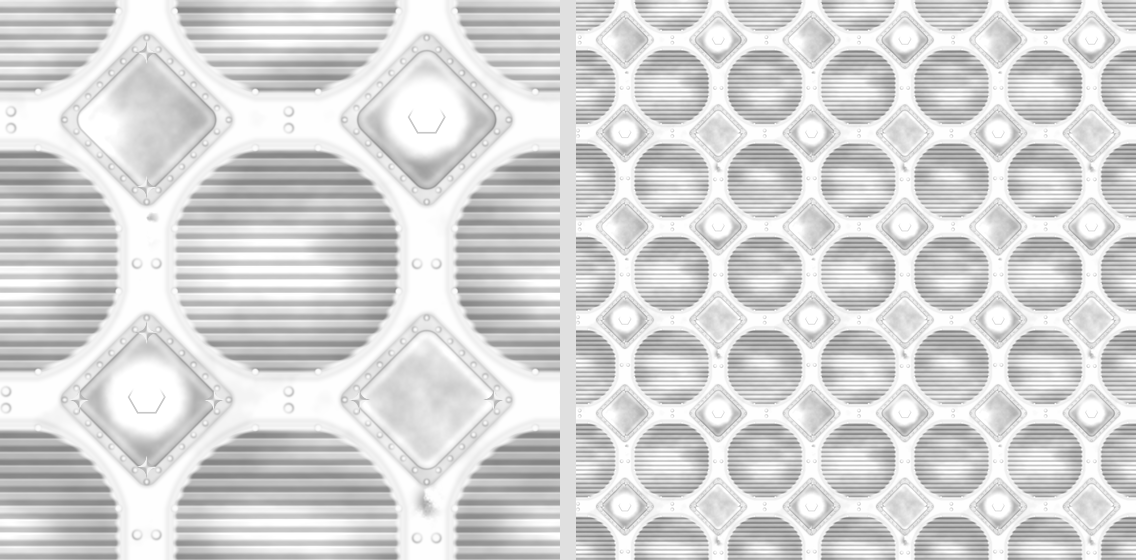
Left, the tile; right, the same tile 3 across and 3 down.
Write a three.js fragment shader that draws this pattern.

```glsl
// Pale riveted metal lattice with round corrugated grilles and diamond panels.
varying vec2 vUv;

const float REPEATS = 2.0;               // cells across and down
const vec2 GRILLE_OFFSET = vec2(0.024, 0.072);
const float GRILLE_RADIUS = 0.422;
const float GRILLE_FLAT = 0.408;         // straight top, bottom and sides
const float RIB_PITCH = 0.0481;
const float RIB_PHASE = 0.011;
const float FRAME_HALF = 0.229;          // diamond outer edge
const float PANEL_HALF = 0.190;          // diamond inner edge
const float RIVET_HALF = 0.207;          // line the rivets sit on
const float RIVETS_PER_SIDE = 7.0;
const float STAR_DISTANCE = 0.24;
const float STAR_SIZE = 0.05;
const float FRAME_TONE = 0.998;
const float RIB_DARK = 0.53;
const float RIB_LIGHT = 0.72;
const float AA = 0.004;

float hash(vec2 p) {
  vec3 h = fract(vec3(p.xyx) * 0.1031);
  h += dot(h, h.yzx + 33.33);
  return fract((h.x + h.y) * h.z);
}

// Value noise on a lattice that wraps after n cells.
float noise(vec2 uv, vec2 n) {
  vec2 x = uv * n, i = floor(x), f = fract(x);
  f = f * f * (3.0 - 2.0 * f);
  vec2 a = mod(i, n), b = mod(i + 1.0, n);
  return mix(mix(hash(a + n), hash(vec2(b.x, a.y) + n), f.x),
             mix(hash(vec2(a.x, b.y) + n), hash(b + n), f.x), f.y);
}

float fbm(vec2 uv, vec2 n) {
  float sum = 0.0, amp = 0.53;
  for (int i = 0; i < 4; i++) {
    sum += amp * noise(uv, n);
    n *= 2.0;
    amp *= 0.5;
  }
  return sum;
}

float fill(float d) { return 1.0 - smoothstep(-AA, AA, d); }
float stroke(float d, float w) { return 1.0 - smoothstep(w, w + AA, abs(d)); }
float soft(float d, float w) { return exp(-d * d / (w * w)); }

float roundBox(vec2 p, float halfSize, float r) {
  vec2 q = abs(p) - halfSize + r;
  return length(max(q, 0.0)) + min(max(q.x, q.y), 0.0) - r;
}

// Raised stud: pale cap, grey rim heavier at the lower right.
float stud(float tone, vec2 p, float r, float depth) {
  float d = length(p), side = 0.65 + 0.35 * dot(p, vec2(0.7, -0.7)) / max(d, 0.001);
  tone = mix(tone, 0.99, fill(d - r));
  return tone - depth * side * soft(d - r, 0.005);
}

float grille(vec2 p, float edge) {
  float inside = -edge;
  // Broad light: bright middle, dim rim, sideways streaks
  float cloud = 0.5 * noise(vUv, vec2(6.0, 16.0)) + 0.5 * fbm(vUv, vec2(7.0, 9.0));
  float middle = 1.0 - smoothstep(0.04, 0.38, length((p - vec2(0.0, -0.07)) * vec2(0.85, 1.0)));
  float glow = 0.6 * smoothstep(0.3, 0.75, cloud) + 0.55 * middle;
  glow = clamp(glow - 0.2 * smoothstep(0.15, 0.4, p.y), 0.0, 1.0);
  float w = fract((p.y + RIB_PHASE) / RIB_PITCH + 0.5) - 0.5;
  float groove = smoothstep(-0.3, -0.14, w) * (1.0 - smoothstep(0.05, 0.36, w));
  groove *= smoothstep(0.004, 0.02, inside - 0.04 * w * w);
  float tone = mix(RIB_LIGHT + 0.28 * glow, RIB_DARK + 0.25 * glow, groove);
  tone += 0.06 * soft(w + 0.33, 0.06) + 0.05 * (fbm(vUv, vec2(24.0, 48.0)) - 0.5);
  return mix(0.98, tone, smoothstep(0.0, 0.022, inside + 0.006 * cos(6.28318 * w)));
}

float panel(vec2 d, vec2 id, float edge) {
  float cloud = fbm(vUv, vec2(10.0)), grit = fbm(vUv, vec2(32.0));
  float capped = 1.0 - abs(id.x - id.y);
  float plain = mix(0.81 - 0.25 * d.x, 0.9, id.x);
  float tone = mix(plain, 0.74 + 0.25 * d.y, capped) + 0.22 * (cloud - 0.5) + 0.14 * (grit - 0.5);
  tone += (1.0 - capped) * (1.0 - id.x) * 0.2 * soft(length(d - vec2(-0.14, -0.04)), 0.11);
  // White boss with a half-lit hexagon
  vec2 c = d - vec2(0.0, 0.01), h = abs(c);
  float boss = 1.0 - smoothstep(0.115, 0.18, length(c) + 0.03 * (grit - 0.5));
  tone = mix(tone, 1.0, capped * boss);
  float hexagon = max(h.y, h.x * 0.866 + h.y * 0.5) - 0.056;
  tone -= capped * 0.22 * stroke(hexagon, 0.001) * (1.0 - smoothstep(-0.01, 0.035, c.y));
  return tone + 0.1 * soft(edge + 0.02, 0.015);
}

// Four-pointed corner ornament with light and dark facets.
float star(float tone, vec2 p, float on) {
  float d = sqrt(abs(p.x)) + sqrt(abs(p.y)) - sqrt(STAR_SIZE);
  float facet = mix(0.72, 0.95, smoothstep(-0.00004, 0.00004, p.x * p.y));
  return mix(tone, facet, on * (1.0 - smoothstep(-0.02, 0.01, d)));
}

void main() {
  vec2 q = vUv * REPEATS - GRILLE_OFFSET;
  vec2 gCell = floor(q + 0.5), dCell = floor(q);
  vec2 p = q - gCell, d = q - dCell - 0.5, a = abs(p);
  vec2 gId = mod(gCell, REPEATS), dId = mod(dCell, REPEATS);

  // White lattice with faint stains
  float tone = FRAME_TONE - 0.04 * smoothstep(0.58, 0.8, fbm(vUv, vec2(12.0)));
  float scuff = soft(d.x, 0.035) * soft(p.y - 0.13, 0.05) * abs(dId.x - gId.y);
  tone -= 0.35 * scuff * smoothstep(0.48, 0.7, fbm(vUv, vec2(36.0)));

  // Grille, rim and eight rim studs
  float opening = max(length(p) - GRILLE_RADIUS, max(a.x, a.y) - GRILLE_FLAT);
  tone -= 0.06 * soft(opening - 0.016, 0.012);
  tone = mix(tone, grille(p, opening), fill(opening));
  tone -= 0.04 * soft(opening, 0.006);
  tone = stud(tone, vec2(max(a.x, a.y) - 0.4, min(a.x, a.y) - 0.112), 0.011, 0.05);

  // Paired bolts on both kinds of bridge
  float shiftX = 0.04 * (hash(vec2(gId.x, dId.y) + 3.0) - 0.5);
  float shiftY = 0.04 * (hash(vec2(dId.x, gId.y) + 8.0) - 0.5);
  tone = stud(tone, vec2(p.x - shiftX, abs(d.y) - 0.03), 0.016, 0.22);
  tone = stud(tone, vec2(abs(d.x) - 0.034, p.y - shiftY), 0.016, 0.22);

  // Diamond border, panel and rivets
  vec2 r = vec2(d.x + d.y, d.y - d.x) * 0.70711, b = abs(r);
  float outer = roundBox(r, FRAME_HALF, 0.04), inner = roundBox(r, PANEL_HALF, 0.052);
  tone = mix(tone, 0.91 + 0.16 * (fbm(vUv, vec2(20.0)) - 0.5), fill(outer));
  tone -= 0.09 * soft(outer, 0.009);
  tone = mix(tone, panel(d, dId, inner), fill(inner));
  tone -= 0.15 * soft(inner, 0.004);
  tone = star(tone, vec2(abs(d.x) - STAR_DISTANCE, d.y), 1.0 - dId.y);
  tone = star(tone, vec2(d.x, abs(d.y) - STAR_DISTANCE), 1.0 - dId.x);
  float pitch = 2.0 * RIVET_HALF / RIVETS_PER_SIDE;
  float along = (fract(min(b.x, b.y) / pitch) - 0.5) * pitch;
  tone = stud(tone, vec2(max(b.x, b.y) - RIVET_HALF, along), 0.008, 0.17);

  gl_FragColor = vec4(vec3(clamp(tone, 0.0, 1.0)), 1.0);
}
```
